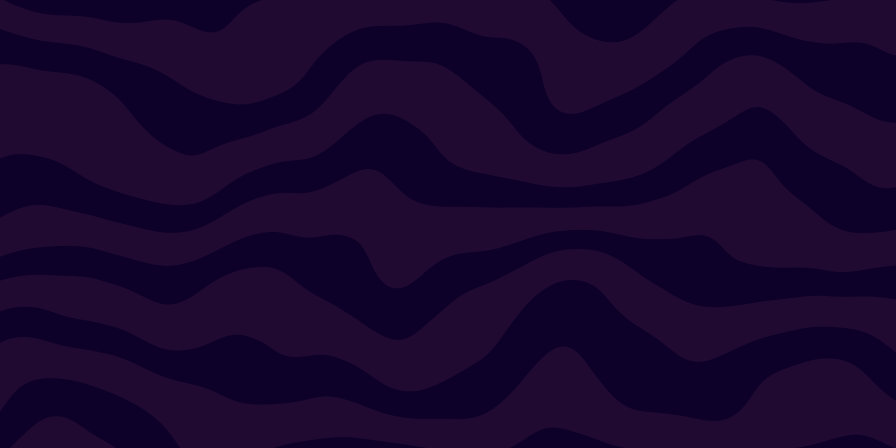
Write a Shadertoy shader that draws this background.

```glsl
// Unit gradient direction for a lattice cell
vec2 cellGradient(ivec2 cell) {
    uint h = uint(cell.x) * 1597334677u ^ uint(cell.y) * 3812015801u;
    h = (h ^ (h >> 15)) * 2246822519u;
    h = (h ^ (h >> 13)) * 3266489917u;
    h ^= h >> 16;
    float angle = 6.2831853 * float(h & 65535u) / 65536.0;
    return vec2(cos(angle), sin(angle));
}

float gradientNoise(vec2 p) {
    ivec2 cell = ivec2(floor(p));
    vec2 f = fract(p);
    vec2 u = f * f * f * (f * (f * 6.0 - 15.0) + 10.0);
    float a = dot(cellGradient(cell), f);
    float b = dot(cellGradient(cell + ivec2(1, 0)), f - vec2(1, 0));
    float c = dot(cellGradient(cell + ivec2(0, 1)), f - vec2(0, 1));
    float d = dot(cellGradient(cell + ivec2(1, 1)), f - vec2(1, 1));
    return mix(mix(a, b, u.x), mix(c, d, u.x), u.y);
}

// Height measured in stripes, bent by two octaves of noise
float stripePhase(vec2 p) {
    float bend = gradientNoise(p * vec2(2.5, 2.3) + 7.3);
    bend += 0.22 * gradientNoise(p * vec2(5.6, 4.6) + 31.7);
    return p.y * 5.0 + 1.1 * bend;
}

void mainImage(out vec4 fragColor, in vec2 fragCoord) {
    vec2 p = fragCoord / iResolution.y;
    float phase = stripePhase(p);

    // Signed distance to the stripe edge, about one pixel of smoothing
    float edge = 0.275 - abs(fract(phase) - 0.5);
    float pixel = length(vec2(dFdx(phase), dFdy(phase)));
    float stripe = clamp(0.5 + edge / max(pixel, 1e-5), 0.0, 1.0);

    vec3 navy = vec3(0.05, 0.0, 0.16);
    vec3 plum = vec3(0.125, 0.04, 0.195);
    fragColor = vec4(mix(navy, plum, stripe), 1.0);
}
```
